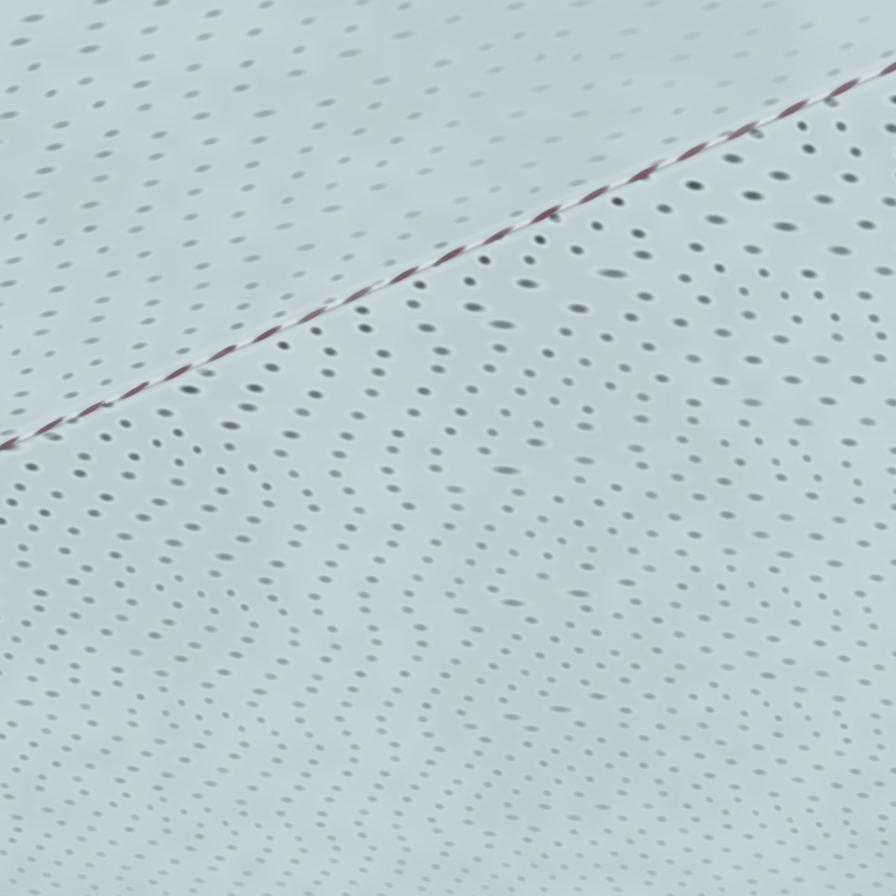
Write a WebGL 2 fragment shader that draws this texture.

```glsl
#version 300 es
precision highp float;
// Pale perforated upholstery: wavy columns of small holes on two panels joined by a diagonal stitched seam.

#define SEAM_START 0.5
#define SEAM_SLOPE 0.4267
#define ROW_NEAR 0.0122
#define ROW_GROWTH 0.019
#define COLUMN_NEAR 0.0386
#define COLUMN_GROWTH 0.037
#define VANISH_X 0.15
#define HOLE_SIZE 0.0054
#define HOLE_GROWTH 0.0045
#define STITCH_GAP 0.0469
#define STITCH_GROWTH 0.011

uniform vec2 u_resolution;
out vec4 outColor;

const float TAU = 6.2831853;
const vec3 VINYL = vec3(0.738, 0.798, 0.818);
const vec3 VINYL_LIGHT = vec3(0.762, 0.822, 0.842);
const vec3 RIM = vec3(0.81, 0.865, 0.88);
const vec3 HOLE = vec3(0.22, 0.26, 0.28);
const vec3 THREAD = vec3(0.46, 0.34, 0.38);
const vec3 GLINT = vec3(0.86, 0.885, 0.89);

float hash(vec2 p) {
  vec3 q = fract(vec3(p.xyx) * 0.1031);
  q += dot(q, q.yzx + 33.33);
  return fract((q.x + q.y) * q.z);
}

float noise(vec2 p) {
  vec2 i = floor(p), f = fract(p);
  f = f * f * (3.0 - 2.0 * f);
  return mix(mix(hash(i), hash(i + vec2(1, 0)), f.x),
             mix(hash(i + vec2(0, 1)), hash(i + vec2(1, 1)), f.x), f.y);
}

// Rows shrink towards the bottom; rowOf and heightOf are inverses.
float rowOf(float y) { return log(max(1.0 + ROW_GROWTH / ROW_NEAR * y, 0.1)) / ROW_GROWTH; }
float heightOf(float row) { return (exp(ROW_GROWTH * row) - 1.0) * ROW_NEAR / ROW_GROWTH; }

float columnWidth(float y, float upper) {
  return (COLUMN_NEAR + COLUMN_GROWTH * y) * mix(1.0, 0.82, upper);
}

// Column coordinate, bent by a skewed wave whose strength varies across the panel.
float columnOf(vec2 p, float upper) {
  float sway = cos(TAU * (p.x - 0.42 + 0.22 * upper) / 0.65);
  float phase = TAU * (rowOf(p.y) - 26.2 - 1.5 * (1.0 - sway)) / mix(7.7, 5.8, upper);
  float bend = (0.52 - 0.24 * sway) * mix(1.0, 0.65, upper) * cos(phase - 0.5 * cos(phase));
  return (p.x - VANISH_X) / columnWidth(p.y, upper) + 0.22 - bend;
}

// Returns hole darkness and the pale rim around it.
vec2 perforation(vec2 p, float upper) {
  float width = columnWidth(p.y, upper);
  float column = floor(columnOf(p, upper));
  float size = HOLE_SIZE + HOLE_GROWTH * p.y;
  vec2 radius = size * vec2(1.0, mix(0.57, 0.43, upper));
  vec2 result = vec2(0.0);
  for (int i = -1; i <= 1; i++) {
    float c = column + float(i);
    float stagger = hash(vec2(c + 40.0, 7.0 + 20.0 * upper));
    float row = floor(rowOf(p.y) - stagger);
    for (int j = -1; j <= 1; j++) {
      vec2 id = vec2(c + 60.0, row + float(j) + 30.0 + 90.0 * upper);
      float jitter = 0.22 * (hash(id) - 0.5);
      float y = heightOf(row + float(j) + 0.5 + stagger + jitter);
      float x = columnOf(vec2(p.x, y), upper) - c - 0.5;
      vec2 d = vec2((x + 0.12 * (hash(id + 17.0) - 0.5)) * width, p.y - y);
      d.y += mix(0.17, -0.22, upper) * d.x;
      float r = length(d / radius);
      float wear = 0.72 + 0.28 * hash(id + 53.0);
      result.x = max(result.x, wear * (1.0 - smoothstep(0.3, 1.35, r)));
      result.y = max(result.y, wear * exp(-6.0 * (r - 1.55) * (r - 1.55)));
    }
  }
  return result;
}

// Paints the thread, its glints and the fold line.
vec3 paintSeam(vec3 color, float x, float d) {
  float place = log(1.0 + STITCH_GROWTH / STITCH_GAP * x) / STITCH_GROWTH - 0.14;
  float id = floor(place + 0.5);
  float along = (place - id) * (STITCH_GAP + STITCH_GROWTH * x) * 1.087;
  float across = d - 0.11 * along + 0.0015 * (hash(vec2(id + 9.0, 3.0)) - 0.5);
  float thick = mix(0.0036, 0.0050, x);
  float halo = exp(-pow((abs(d) - 0.0095) / 0.004, 2.0));
  color = mix(color, RIM, 0.5 * halo);
  color = mix(color, HOLE, 0.28 * exp(-pow((d + 0.002) / 0.0022, 2.0)));
  float gap = smoothstep(0.013, 0.021, abs(along));
  color = mix(color, GLINT, 0.85 * gap * exp(-pow((d - 0.001) / 0.0034, 2.0)));
  float r = length(vec2(along / mix(0.018, 0.022, x), across / thick));
  float tone = mix(0.72, 1.0, hash(vec2(id + 4.0, 21.0)));
  return mix(color, THREAD, tone * (1.0 - smoothstep(0.45, 1.15, r)));
}

void main() {
  vec2 p = gl_FragCoord.xy / u_resolution;
  float d = (p.y - SEAM_START - SEAM_SLOPE * p.x) * 0.9197;
  float upper = step(0.0, d);

  // Soft shading of the material
  float shade = 0.65 * noise(p * 5.0 + 3.0) + 0.35 * noise(p * 32.0);
  vec3 color = mix(VINYL, VINYL_LIGHT, smoothstep(0.35, 0.85, shade + 0.12 * (p.x - 0.5)));

  // Holes fade with distance, and sharpen beside the seam
  vec2 hole = perforation(p, upper);
  float lowerInk = (0.22 + 0.42 * p.y + 0.42 * exp(d / 0.13)) * smoothstep(-0.25, 0.12, p.y);
  float upperInk = mix(0.36, 0.11, smoothstep(0.0, 0.75, p.x)) + 0.45 * exp(-d / 0.014);
  float ink = min(mix(lowerInk, upperInk, upper), 0.95);
  color = mix(color, RIM, 0.75 * ink * hole.y);
  color = mix(color, HOLE, ink * hole.x);

  outColor = vec4(paintSeam(color, p.x, d), 1.0);
}
```
